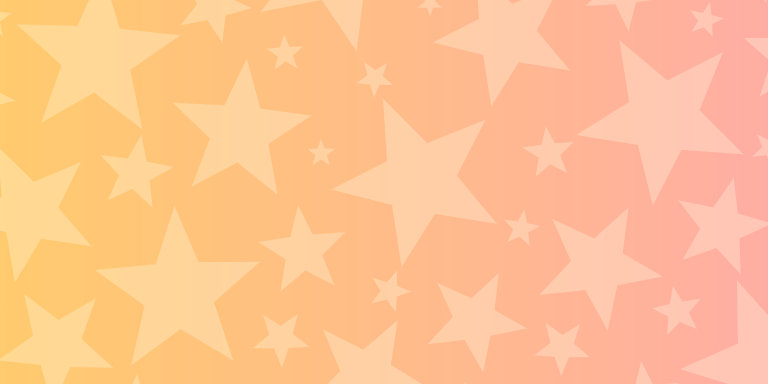
Reproduce this pattern procedurally as a Shadertoy shader.

```glsl
// Scattered pale five-pointed stars of mixed sizes on a warm horizontal gradient.

const vec3 AMBER = vec3(1.0, 0.795, 0.43);    // left edge
const vec3 CORAL = vec3(1.0, 0.68, 0.64);     // right edge
const vec3 STAR_TINT = vec3(1.0, 0.99, 0.90);
const float STAR_OPACITY = 0.30;

const float CELL_SIZE = 0.48;       // lattice step, in canvas heights
const float LATTICE_TILT = 0.42;    // radians
const vec2 LATTICE_SHIFT = vec2(3.3, 7.15);
const float JITTER = 0.2;           // the sizes below are in cells
const vec2 LARGE_RADIUS = vec2(0.43, 0.49);
const vec2 MIDDLE_RADIUS = vec2(0.32, 0.41);
const float FILL_MAX = 0.33;        // star in the centre of a cell
const vec2 SMALL_RADIUS = vec2(0.06, 0.16);
const float GAP = 0.025;
const float NOTCH = 0.42;           // inner radius / outer radius
const float PI = 3.14159265;

// A star is packed as (centre.xy, radius, rotation).

vec3 hash3(vec2 p) {
    vec3 q = fract(p.xyx * vec3(0.1031, 0.1030, 0.0973));
    q += dot(q, q.yxz + 33.33);
    return fract((q.xxy + q.yzz) * q.zyx);
}

// Angle between a direction and the nearest tip.
float tipAngle(vec2 dir, float rotation) {
    float a = atan(dir.x, dir.y) - rotation;
    return abs(mod(a + PI / 5.0, PI * 0.4) - PI / 5.0);
}

// Reach of the star's convex hull along a unit direction.
float reach(vec4 star, vec2 dir) {
    return star.z * cos(tipAngle(dir, star.w));
}

float starDistance(vec2 p, vec4 star) {
    vec2 d = p - star.xy;
    float a = tipAngle(d, star.w);
    vec2 q = length(d) * vec2(cos(a), sin(a));
    vec2 notch = NOTCH * vec2(cos(PI / 5.0), sin(PI / 5.0));
    vec2 normal = normalize(vec2(notch.y, 1.0 - notch.x));
    return dot(q - vec2(star.z, 0.0), normal);
}

// Main stars sit on jittered corners, alternating large and middle sizes.
vec4 cornerStar(vec2 corner) {
    vec3 h = hash3(corner + 17.0);
    float spin = hash3(corner + 71.0).x * PI * 0.4;
    bool large = mod(corner.x + corner.y, 2.0) < 0.5;
    vec2 range = large ? LARGE_RADIUS : MIDDLE_RADIUS;
    return vec4(corner + JITTER * (h.xy - 0.5), mix(range.x, range.y, h.z), spin);
}

// Star filling the space between four corner stars without touching them.
vec4 centreStar(vec4 corners[4], float spin) {
    vec3 sum = vec3(0.0);
    for (int i = 0; i < 4; i++) sum += vec3(corners[i].xy, 1.0) / corners[i].z;
    vec4 star = vec4(sum.xy / sum.z, 1.0, spin);
    float radius = FILL_MAX;
    for (int i = 0; i < 4; i++) {
        vec2 d = star.xy - corners[i].xy;
        vec2 dir = normalize(d);
        float room = length(d) - reach(corners[i], dir) - GAP;
        radius = min(radius, room / reach(star, -dir));
    }
    star.z = max(radius, 0.0);
    return star;
}

// Small star in the middle of the gap between two corner stars.
vec4 edgeStar(vec4 a, vec4 b, float spin) {
    vec2 d = b.xy - a.xy;
    vec2 dir = normalize(d);
    float from = reach(a, dir);
    float to = length(d) - reach(b, -dir);
    float radius = min(0.5 * (to - from) - GAP, SMALL_RADIUS.y);
    radius *= step(SMALL_RADIUS.x, radius);
    return vec4(a.xy + dir * 0.5 * (from + to), radius, spin);
}

void mainImage(out vec4 fragColor, in vec2 fragCoord) {
    // Tilted lattice coordinates
    float c = cos(LATTICE_TILT), s = sin(LATTICE_TILT);
    vec2 p = mat2(c, s, -s, c) * (fragCoord / iResolution.y) / CELL_SIZE + LATTICE_SHIFT;
    float pixel = 1.0 / (iResolution.y * CELL_SIZE);
    vec2 home = floor(p);

    // Nearest star edge among the surrounding cells
    float dist = 1.0;
    for (int y = -1; y <= 1; y++)
    for (int x = -1; x <= 1; x++) {
        vec2 cell = home + vec2(x, y);
        vec4 corners[4];
        for (int i = 0; i < 4; i++) corners[i] = cornerStar(cell + vec2(i % 2, i / 2));
        vec3 spin = hash3(cell + 131.0) * PI * 0.4;
        dist = min(dist, starDistance(p, corners[0]));
        dist = min(dist, starDistance(p, centreStar(corners, spin.x)));
        vec4 lower = edgeStar(corners[0], corners[1], spin.y);
        vec4 left = edgeStar(corners[0], corners[2], spin.z);
        if (lower.z > 0.0) dist = min(dist, starDistance(p, lower));
        if (left.z > 0.0) dist = min(dist, starDistance(p, left));
    }

    // Gradient with the translucent stars on top
    vec3 color = mix(AMBER, CORAL, fragCoord.x / iResolution.x);
    float coverage = clamp(0.5 - dist / pixel, 0.0, 1.0);
    fragColor = vec4(mix(color, STAR_TINT, STAR_OPACITY * coverage), 1.0);
}
```
